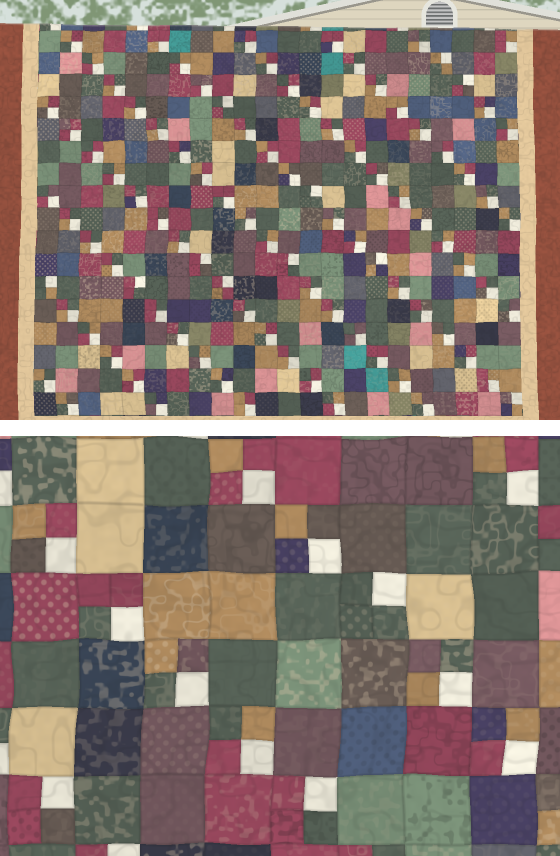
Top: the whole. Bottom: its middle third, enlarged.
Reproduce this pattern procedurally as a Shadertoy shader.

```glsl
// A patchwork quilt hung outdoors: a grid of printed squares in which every
// fourth square along a row is a four-patch, shifted one column per row.
// Fabrics come from a hashed palette; prints and quilting come from value noise.

#define COLUMNS 22.0
#define ROWS 17.0
#define GRID_TOP 0.073
#define GRID_BOTTOM 0.990
#define GRID_CENTER -0.005
#define STRIP_WIDTH 0.038
#define SEAM_WIDTH 0.04
#define SEAM_DARKNESS 0.18
#define STITCH_DEPTH 0.07
#define HAZE 0.15
#define CREAM vec3(0.93, 0.80, 0.60)
#define RUST vec3(0.56, 0.25, 0.17)

// The first six fabrics also make the small pieces.
const vec3 FABRIC[15] = vec3[15](
    vec3(0.28, 0.33, 0.28), vec3(0.68, 0.51, 0.31), vec3(0.58, 0.21, 0.31),
    vec3(0.36, 0.30, 0.27), vec3(0.42, 0.29, 0.32), vec3(0.22, 0.18, 0.34),
    vec3(0.26, 0.33, 0.47), vec3(0.91, 0.79, 0.57), vec3(0.33, 0.33, 0.37),
    vec3(0.44, 0.54, 0.43), vec3(0.49, 0.48, 0.34), vec3(0.15, 0.20, 0.28),
    vec3(0.15, 0.15, 0.22), vec3(0.86, 0.54, 0.55), vec3(0.20, 0.60, 0.58));

float hash(vec2 p) {
    return fract(sin(dot(p, vec2(127.1, 311.7))) * 43758.5453);
}

float noise(vec2 p) {
    vec2 i = floor(p), f = fract(p);
    f = f * f * (3.0 - 2.0 * f);
    return mix(mix(hash(i), hash(i + vec2(1, 0)), f.x),
               mix(hash(i + vec2(0, 1)), hash(i + vec2(1, 1)), f.x), f.y);
}

// Adds dots, blossoms or vines to a plain fabric.
vec3 printed(vec3 base, vec2 q, vec2 id) {
    float kind = hash(id + 7.3), motif;
    vec2 r = q + 17.0 * hash(id + 2.9);
    if (kind < 0.28) {
        vec2 g = vec2(r.x + r.y, r.x - r.y) * 4.5;
        motif = 1.0 - smoothstep(0.18, 0.36, length(fract(g) - 0.5));
    } else if (kind < 0.7) {
        motif = smoothstep(0.50, 0.74, noise(r * 13.0));
    } else {
        motif = 1.0 - smoothstep(0.04, 0.15, abs(noise(r * 8.0) - 0.5));
    }
    vec3 ink = hash(id + 4.1) < 0.7 ? mix(base, vec3(0.84, 0.75, 0.63), 0.65) : base * 0.65;
    float strength = hash(id + 9.7);
    return mix(base, ink, motif * (0.06 + 0.55 * strength * strength));
}

// Patchwork in cell units, with rows counted downward.
vec3 patchwork(vec2 q) {
    q += 0.07 * (vec2(noise(q * 1.6), noise(q * 1.6 + 31.0)) - 0.5);
    vec2 cell = floor(q);
    bool fourPatch = mod(cell.x - cell.y - 1.0, 4.0) < 0.5;
    float split = fourPatch ? 2.0 : 1.0;
    vec2 piece = floor(q * split), f = fract(q * split);
    vec2 id = piece + (fourPatch ? 150.0 : 20.0);
    float pick = hash(id);
    vec3 color;
    if (fourPatch) {
        vec2 quarter = piece - cell * 2.0;
        float whiteRow = hash(cell + 61.0) < 0.9 ? 1.0 : 0.0;
        float start = floor(hash(cell + 43.0) * 3.0);
        float index = pick < 0.68 ? mod(start + quarter.x + 2.0 * quarter.y, 3.0)
                                  : floor(hash(id + 5.0) * 6.0);
        bool white = quarter.x > 0.5 && abs(quarter.y - whiteRow) < 0.5;
        color = white ? vec3(0.96, 0.94, 0.87) : printed(FABRIC[int(index)], q, id);
    } else {
        color = printed(FABRIC[int(14.35 * pow(pick, 1.35))], q, id);
    }
    color *= 0.95 + 0.12 * hash(id + 13.0);
    vec2 edge = min(f, 1.0 - f) / split;
    return color * (1.0 - SEAM_DARKNESS * (1.0 - smoothstep(0.0, SEAM_WIDTH, min(edge.x, edge.y))));
}

// Trees and a sided gable with an arched vent behind the quilt.
vec3 backdrop(vec2 p) {
    float leaves = 0.6 * noise(p * 38.0) + 0.4 * noise(p * 110.0);
    vec3 color = mix(vec3(0.84, 0.88, 0.86), vec3(0.50, 0.59, 0.46), smoothstep(0.32, 0.62, leaves));
    float gable = p.y - max(0.056 - 0.223 * (p.x + 0.102), 0.20 * (p.x - 0.52));
    if (gable > 0.0) {
        float board = fract(p.y / 0.022);
        color = vec3(0.87, 0.84, 0.75) * (0.88 + 0.12 * smoothstep(0.0, 0.22, board));
        if (gable < 0.022) color = gable < 0.016 ? vec3(0.88, 0.88, 0.85) : vec3(0.60, 0.59, 0.55);
        vec2 v = p - vec2(0.38, 0.036);
        float arch = length(vec2(v.x, min(v.y, 0.0)));
        if (arch < 0.043) color = vec3(0.90, 0.90, 0.87);
        if (arch < 0.032 && v.y < 0.025)
            color = mix(vec3(0.42, 0.43, 0.43), vec3(0.76), smoothstep(0.3, 0.6, fract(v.y / 0.009)));
    }
    return color;
}

// p.x is centered and p.y runs down from the top, in canvas heights.
vec3 scene(vec2 p) {
    float topEdge = 0.063 + 0.010 * p.x + 0.003 * (noise(p.xx * 9.0) - 0.5);
    if (p.y < topEdge) return backdrop(p);
    float halfWidth = 0.568 + 0.014 * p.y;
    float x = p.x - GRID_CENTER + 0.004 * (noise(p.yy * 8.0) - 0.5);
    float t = (p.y - GRID_TOP) / (GRID_BOTTOM - GRID_TOP);
    float row = ROWS * t * (1.0 + 0.042 * (1.0 - t));
    vec3 color = RUST * (0.93 + 0.14 * noise(p * 150.0));
    if (abs(x) < halfWidth + STRIP_WIDTH) color = CREAM;
    if (abs(x) < halfWidth && t < 1.0)
        color = patchwork(vec2((x / halfWidth * 0.5 + 0.5) * COLUMNS, row));
    // Meandering quilting, soft folds, daylight haze and the rolled top edge.
    float stitch = 1.0 - smoothstep(0.02, 0.13, abs(noise(p * 75.0) - 0.5));
    color *= 1.0 - STITCH_DEPTH * stitch;
    color *= 0.97 + 0.06 * noise(p * vec2(9.0, 3.0)) + 0.04 * (noise(p * 190.0) - 0.5);
    color = mix(color, vec3(0.64, 0.66, 0.65), HAZE);
    return mix(vec3(0.76, 0.74, 0.70), color, 0.6 + 0.4 * smoothstep(0.0, 0.005, p.y - topEdge));
}

void mainImage(out vec4 fragColor, in vec2 fragCoord) {
    vec3 sum = vec3(0.0);
    for (int i = 0; i < 4; i++) {
        vec2 s = fragCoord + 0.5 * vec2(i % 2, i / 2) - 0.25;
        sum += scene(vec2(s.x - 0.5 * iResolution.x, iResolution.y - s.y) / iResolution.y);
    }
    fragColor = vec4(sum * 0.25, 1.0);
}
```
